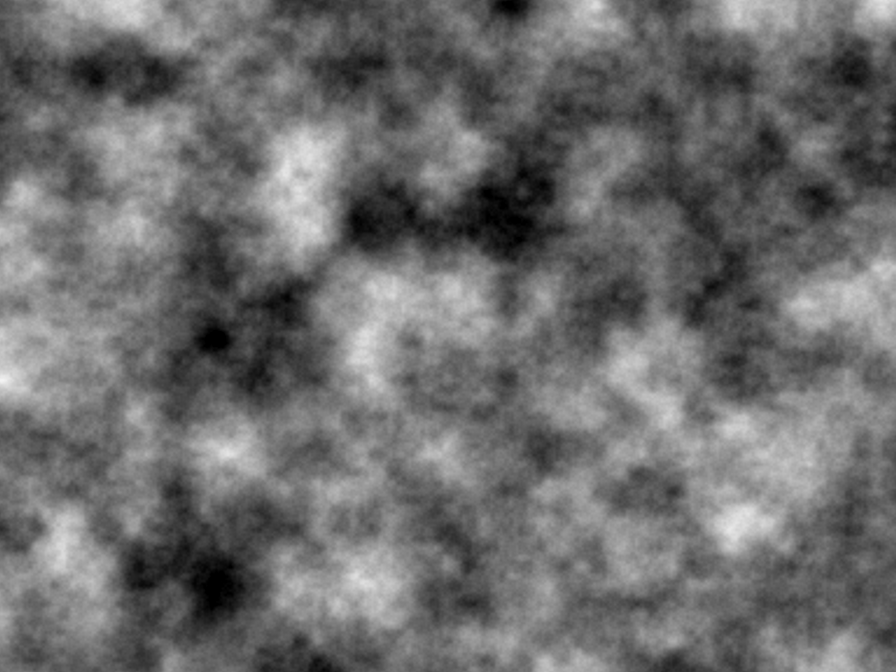
A Shadertoy shader for this texture:

```glsl
// Soft grey clouds: fractal value noise with dark and bright blotches.

float hash(vec2 p) {
    return fract(sin(dot(p, vec2(127.1, 311.7))) * 43758.5453);
}

// Smoothly interpolated random values on a square lattice
float valueNoise(vec2 p) {
    vec2 cell = floor(p);
    vec2 f = fract(p);
    vec2 blend = f * f * (3.0 - 2.0 * f);
    float lower = mix(hash(cell), hash(cell + vec2(1.0, 0.0)), blend.x);
    float upper = mix(hash(cell + vec2(0.0, 1.0)), hash(cell + vec2(1.0, 1.0)), blend.x);
    return mix(lower, upper, blend.y);
}

// Octaves of halving size and falling strength, centred on zero
float cloudNoise(vec2 p) {
    float sum = 0.0;
    float amplitude = 0.5;
    for (int octave = 0; octave < 6; octave++) {
        sum += amplitude * (valueNoise(p) - 0.5);
        p = p * 2.0 + vec2(17.3, 9.1);
        amplitude *= 0.58;
    }
    return sum;
}

void mainImage(out vec4 fragColor, in vec2 fragCoord) {
    vec2 uv = fragCoord / iResolution.y;

    // Nine of the largest cells fit the canvas height
    float grey = 0.445 + 1.23 * cloudNoise(uv * 9.0 + vec2(31.0, 12.0));

    fragColor = vec4(vec3(clamp(grey, 0.0, 1.0)), 1.0);
}
```
